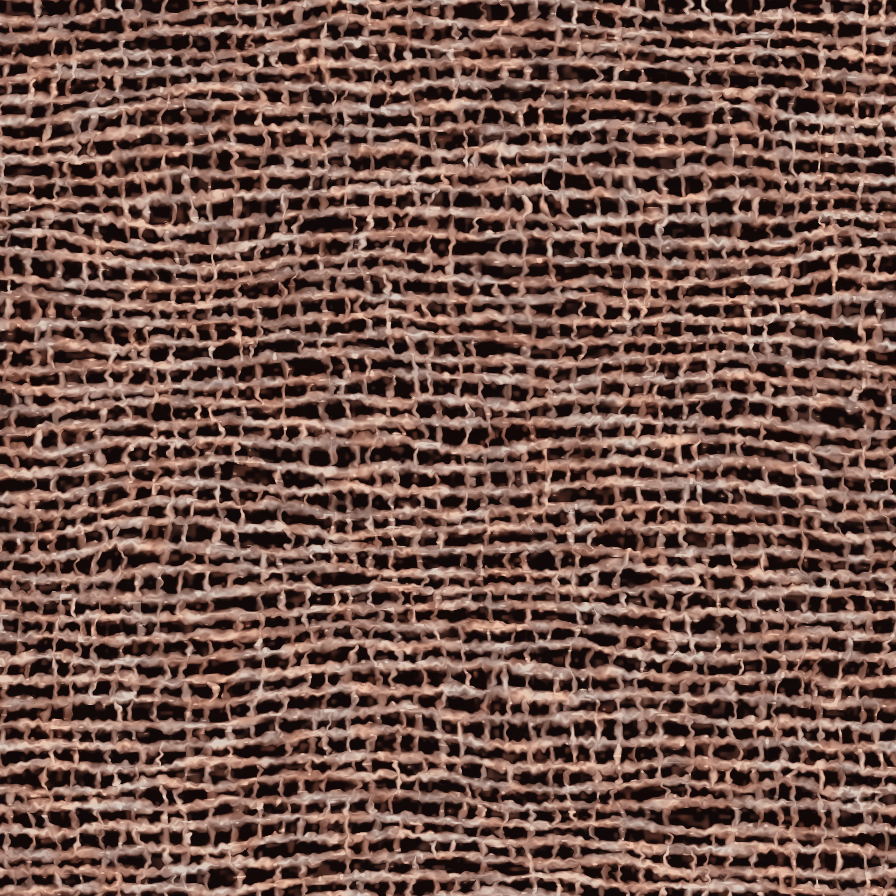
This texture is drawn by a Shadertoy shader. Its source:

```glsl
// Coarse open-weave burlap: thick wavy weft threads over thin broken warp threads.
// Each thread is a rounded strip with its own wander, width and fibre grain; the
// resulting tone is coloured by a brown ramp. All noise is periodic, so it tiles.

const vec2 THREADS = vec2(40.0, 43.0);   // warp threads across, weft threads down
const float WEFT_HALF_WIDTH = 0.30;      // in units of one thread pitch
const float WARP_HALF_WIDTH = 0.165;
const float WEFT_WANDER = 0.42;
const float WARP_WANDER = 0.65;
const float CLOTH_WARP = 0.9;            // slow drift of the whole weave
const float FRAY = 0.24;                 // roughness of the thread edges
const float GRAIN = 0.60;                // contrast of the fibres
const float MISSING = 0.13;              // share of warp segments left out

const vec3 GAP = vec3(0.065, 0.03, 0.03);
const vec3 SHADOW = vec3(0.27, 0.15, 0.12);
const vec3 BROWN = vec3(0.45, 0.30, 0.25);
const vec3 TAN = vec3(0.60, 0.45, 0.40);
const vec3 SAND = vec3(0.75, 0.61, 0.55);
const vec3 CREAM = vec3(0.88, 0.79, 0.72);

float hash(vec2 p, float seed) {
    vec3 q = fract(vec3(p.xyx + seed * 17.3) * vec3(0.1031, 0.1030, 0.0973));
    q += dot(q, q.yzx + 33.33);
    return fract((q.x + q.y) * q.z);
}

// Value noise that repeats after a whole number of cells
float noise(vec2 p, vec2 period, float seed) {
    vec2 i = floor(p), f = fract(p);
    f = f * f * (3.0 - 2.0 * f);
    vec2 a = mod(i, period), b = mod(i + 1.0, period);
    return mix(mix(hash(a, seed), hash(vec2(b.x, a.y), seed), f.x),
               mix(hash(vec2(a.x, b.y), seed), hash(b, seed), f.x), f.y);
}

// Tone of a rounded strip, lit slightly from its positive side
float strip(float offset, float halfWidth, float pixel, float grain) {
    float d = offset / halfWidth;
    float aa = pixel / halfWidth;
    float cover = smoothstep(-aa, aa, 1.0 - abs(d));
    float round = 1.0 - (d - 0.15) * (d - 0.15);
    return cover * clamp(0.13 + 0.70 * round + GRAIN * (grain - 0.5), 0.08, 1.0);
}

float weft(vec2 p, float pixel) {
    float grain = mix(noise(p * vec2(2.5, 7.0), THREADS * vec2(2.5, 7.0), 1.0),
                      noise(p * vec2(6.0, 9.0), THREADS * vec2(6.0, 9.0), 2.0), 0.45);
    float tone = 0.0;
    for (int k = -1; k <= 1; k++) {
        float row = floor(p.y) + float(k);
        vec2 along = vec2(p.x, row);
        float bend = noise(along * vec2(0.4, 1.0), THREADS * vec2(0.4, 1.0), 3.0)
                   + 0.4 * noise(along, THREADS, 4.0) - 0.7;
        float width = WEFT_HALF_WIDTH
                    * (0.70 + 0.60 * noise(along * vec2(1.5, 1.0), THREADS * vec2(1.5, 1.0), 5.0));
        float shade = 0.84 + 0.30 * noise(along * vec2(0.5, 1.0), THREADS * vec2(0.5, 1.0), 6.0);
        tone = max(tone, shade * strip(p.y - row - 0.5 - WEFT_WANDER * bend, width, pixel, grain));
    }
    return tone;
}

float warp(vec2 p, float pixel) {
    float grain = noise(p * vec2(8.0, 3.0), THREADS * vec2(8.0, 3.0), 7.0);
    float segment = floor(p.y + 0.5);    // the gap between two weft threads
    float tone = 0.0;
    for (int k = -1; k <= 1; k++) {
        float column = floor(p.x) + float(k);
        vec2 along = vec2(column, p.y);
        vec2 id = mod(vec2(column, segment), THREADS);
        float bend = noise(along, THREADS, 8.0) - 0.5;
        float width = WARP_HALF_WIDTH * (0.65 + 0.75 * noise(along * vec2(1.0, 2.0), THREADS * vec2(1.0, 2.0), 9.0));
        float shade = step(MISSING, hash(id, 10.0)) * (0.62 + 0.38 * hash(id, 11.0));
        tone = max(tone, shade * strip(p.x - column - 0.5 - WARP_WANDER * bend, width, pixel, grain));
    }
    return tone;
}

vec3 ramp(float tone) {
    float t = clamp(tone, 0.0, 1.0) * 5.0;
    vec3 c = mix(GAP, SHADOW, clamp(t, 0.0, 1.0));
    c = mix(c, BROWN, clamp(t - 1.0, 0.0, 1.0));
    c = mix(c, TAN, clamp(t - 2.0, 0.0, 1.0));
    c = mix(c, SAND, clamp(t - 3.0, 0.0, 1.0));
    return mix(c, CREAM, clamp(t - 4.0, 0.0, 1.0));
}

void mainImage(out vec4 fragColor, in vec2 fragCoord) {
    vec2 uv = fragCoord / iResolution.xy;
    vec2 pixel = THREADS / iResolution.xy;
    vec2 p = uv * THREADS;

    // Slow drift of the cloth and fine fraying of the edges
    p.y += CLOTH_WARP * (noise(uv * vec2(5.0, 7.0), vec2(5.0, 7.0), 12.0) - 0.5);
    p.x += CLOTH_WARP * (noise(uv * 6.0, vec2(6.0), 13.0) - 0.5);
    vec2 fine = THREADS * 4.0;
    vec2 q = p + FRAY * (vec2(noise(p * 4.0, fine, 14.0), noise(p * 4.0, fine, 15.0)) - 0.5);

    // Weave, with faint lint in the gaps and sparse pale flecks
    float tone = max(weft(q, pixel.y), warp(q, pixel.x));
    float lint = noise(p * 3.0, THREADS * 3.0, 16.0);
    tone = max(tone, 0.25 * smoothstep(0.6, 1.0, lint));
    tone += 0.35 * smoothstep(0.82, 0.97, noise(p * vec2(3.0, 5.0), THREADS * vec2(3.0, 5.0), 17.0)) * step(0.2, tone);

    // Drift between rusty and greyish fibres
    float hue = noise(p * vec2(1.0, 2.0), THREADS * vec2(1.0, 2.0), 18.0);
    vec3 tint = mix(vec3(1.06, 0.97, 0.92), vec3(0.95, 1.01, 1.06), hue);
    fragColor = vec4(clamp(ramp(tone) * tint, 0.0, 1.0), 1.0);
}
```
